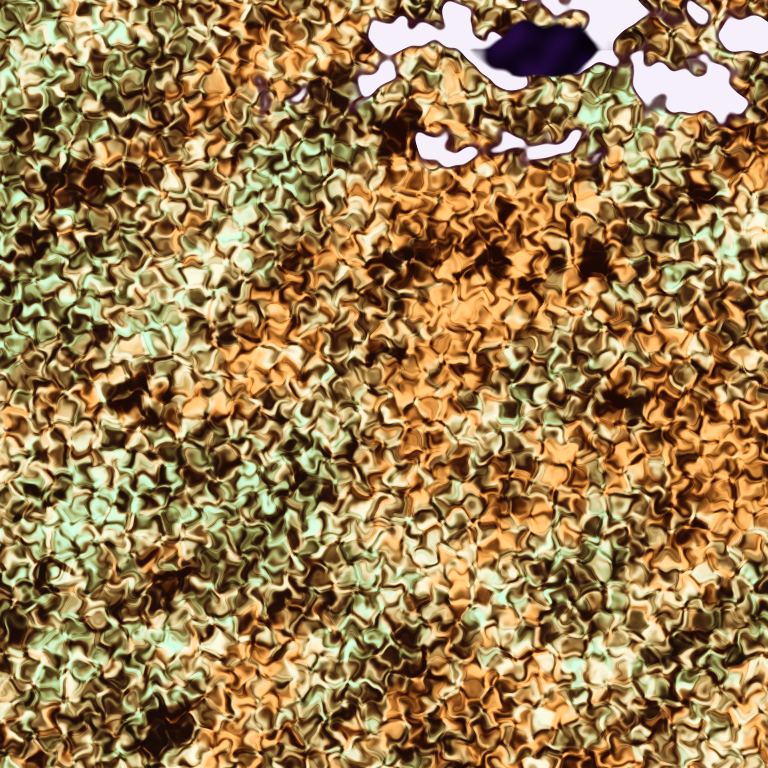
A WebGL 2 fragment shader for this texture:

```glsl
#version 300 es
precision highp float;
// Thin section of a fine-grained rock: curly amber grains built from warped
// gradient noise, toned through a colour ramp, with olive and rust zones,
// scattered dark clots, and ragged pale voids around one opaque crystal.

uniform vec2 u_resolution;
out vec4 fragColor;

const float GRAIN_FREQ = 64.0;     // main grains across the canvas
const float DETAIL_FREQ = 108.0;   // small strokes inside the grains
const float GRAIN_WARP = 0.009;    // how strongly grains curl
const float PATCH_FREQ = 6.5;      // broad light and dark patches
const float PATCH_AMOUNT = 0.42;
const float CLOT_GRID = 7.0;       // cells across for dark clots
const float CLOT_CHANCE = 0.42;
const float CLOT_DEPTH = 2.7;
const float NOISE_SPREAD = 0.21;   // standard deviation of raw noise
const vec2 VOID_CENTER = vec2(0.76, 0.94);
const vec2 VOID_SIZE = vec2(0.25, 0.11);
const vec2 CRYSTAL_CENTER = vec2(0.71, 0.935);
const vec2 CRYSTAL_SIZE = vec2(0.066, 0.034);
const vec3 VOID_COLOR = vec3(0.96, 0.94, 0.98);
const vec3 CRYSTAL_COLOR = vec3(0.08, 0.02, 0.14);
const vec3 RIM_COLOR = vec3(0.24, 0.08, 0.14);
const vec3 OLIVE_TINT = vec3(0.84, 1.03, 1.02);
const vec3 RUST_TINT = vec3(1.10, 0.84, 0.58);

const int STEPS = 7;
const vec3 RAMP[STEPS] = vec3[STEPS](
  vec3(0.10, 0.04, 0.02), vec3(0.23, 0.11, 0.05), vec3(0.41, 0.27, 0.11),
  vec3(0.61, 0.47, 0.25), vec3(0.80, 0.69, 0.43), vec3(0.93, 0.87, 0.69),
  vec3(1.00, 0.98, 0.89));
const float STOPS[STEPS] = float[STEPS](0.0, 0.06, 0.21, 0.47, 0.74, 0.92, 1.0);

float hash(vec2 p) {
  return fract(sin(dot(p, vec2(127.1, 311.7))) * 43758.5453);
}

float cornerSlope(vec2 cell, vec2 offset) {
  float angle = 6.2832 * hash(cell);
  return dot(vec2(cos(angle), sin(angle)), offset);
}

// Gradient noise scaled to unit deviation.
float noise(vec2 p) {
  vec2 i = floor(p), f = fract(p);
  vec2 s = f * f * f * (f * (f * 6.0 - 15.0) + 10.0);
  vec2 e = vec2(1.0, 0.0);
  float low = mix(cornerSlope(i, f), cornerSlope(i + e, f - e), s.x);
  float high = mix(cornerSlope(i + e.yx, f - e.yx), cornerSlope(i + 1.0, f - 1.0), s.x);
  return mix(low, high, s.y) / NOISE_SPREAD;
}

vec3 rampColor(float t) {
  vec3 color = RAMP[0];
  for (int k = 1; k < STEPS; k++) {
    color = mix(color, RAMP[k], clamp((t - STOPS[k - 1]) / (STOPS[k] - STOPS[k - 1]), 0.0, 1.0));
  }
  return color;
}

// Strongest coverage by irregular clots leaning along the rising diagonal.
float clots(vec2 p) {
  vec2 q = p * CLOT_GRID + 0.10 * vec2(noise(p * 23.0), noise(p * 23.0 + 40.0));
  float cover = 0.0;
  for (int y = -1; y <= 1; y++) {
    for (int x = -1; x <= 1; x++) {
      vec2 cell = floor(q) + vec2(x, y);
      vec2 jitter = vec2(hash(cell + 3.7), hash(cell + 9.2));
      vec2 d = q - cell - 0.2 - 0.6 * jitter;
      d = vec2(d.x + d.y, d.y - d.x) * vec2(0.58, 0.80);
      float radius = mix(0.10, 0.29, pow(hash(cell + 17.3), 1.5));
      float present = step(hash(cell + 28.1), CLOT_CHANCE);
      cover = max(cover, present * (1.0 - smoothstep(0.55, 1.35, length(d) / radius)));
    }
  }
  return cover;
}

void main() {
  vec2 p = gl_FragCoord.xy / u_resolution.y;
  vec2 diagonal = vec2(p.x + p.y, 1.7 * (p.y - p.x)) * 0.7071;

  // Curled grains with thin dark seams
  vec2 w = p + GRAIN_WARP * 0.5 * vec2(noise(p * 47.0), noise(p * 47.0 + 71.0));
  float grain = noise(w * GRAIN_FREQ + 5.3);
  float detail = noise(w * DETAIL_FREQ + 19.1);
  float seam = 1.0 - smoothstep(0.0, 0.55, abs(noise(w * 52.0 + 33.7)));
  float patches = noise(diagonal * PATCH_FREQ + 2.6) + 0.6 * noise(diagonal * 15.0 + 8.4);
  float clot = clots(p);
  float level = 0.20 + 0.88 * grain + 0.52 * detail - 0.50 * seam
              + PATCH_AMOUNT * patches - CLOT_DEPTH * clot;
  vec3 color = rampColor(1.0 / (1.0 + exp(-1.65 * level)));

  // Olive and rust zones, varied from grain to grain
  float zone = 0.50 * noise(diagonal * 4.2 + 12.5) + 0.8 * (p.x - 0.45)
             + 0.9 * exp(-22.0 * dot(p - vec2(0.58, 0.56), p - vec2(0.58, 0.56)));
  float hue = zone + 0.50 * noise(w * 38.0 + 61.0) + 0.5 * clot;
  color *= mix(vec3(1.0), OLIVE_TINT, smoothstep(0.0, 1.1, -hue));
  color *= mix(vec3(1.0), RUST_TINT, smoothstep(0.1, 1.4, hue));

  // Ragged voids with a dark rim
  float ragged = 0.30 * noise(p * 13.0 + 4.1) + 0.13 * noise(p * 34.0);
  float opening = ragged + 0.30 - length((p - VOID_CENTER) / VOID_SIZE) * 0.62;
  color = mix(color, RIM_COLOR, 0.75 * smoothstep(-0.16, -0.02, opening));
  color = mix(color, VOID_COLOR, smoothstep(0.0, 0.07, opening));

  // Opaque crystal with a faint violet sheen
  vec2 c = (p - CRYSTAL_CENTER) / CRYSTAL_SIZE;
  float outline = max(abs(c.x) * 0.75 + abs(c.y) * 0.5, abs(c.y)) + 0.09 * noise(p * 30.0 + 7.0);
  vec3 sheen = CRYSTAL_COLOR * (1.0 + 0.35 * noise(p * 26.0));
  color = mix(sheen, color, smoothstep(0.86, 1.04, outline));

  fragColor = vec4(clamp(color, 0.0, 1.0), 1.0);
}
```
